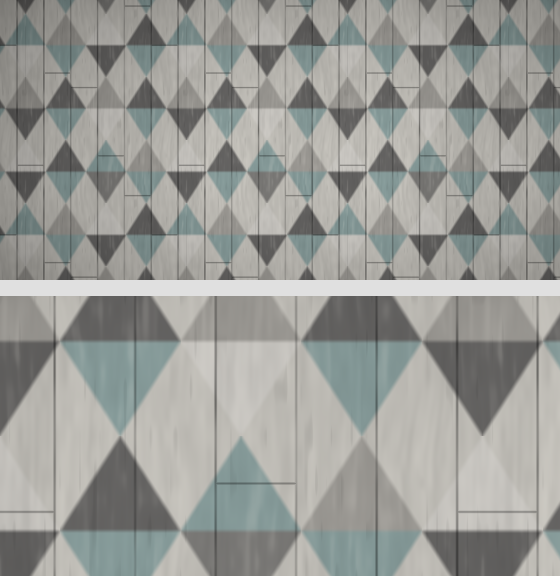
Top: the whole. Bottom: its middle third, enlarged.
Write a Shadertoy shader that draws this pattern.

```glsl
const vec2 CELL = vec2(0.14375, 0.2257);   // one diamond, in canvas heights
const vec2 ORIGIN = vec2(0.0192, 0.0487);
const vec2 TILE = vec2(4.0, 3.0);          // diamonds per full repeat
const float PLANKS = 6.0;                  // planks per full repeat
const float PLANK_OFFSET = 0.29;
const float SOFTNESS = 0.0022;             // blur of painted edges

// Paints: 0 cream, 1 grey, 2 teal, 3 charcoal, 4 slate
const vec3 PAINT[5] = vec3[5](
    vec3(0.775, 0.765, 0.745), vec3(0.60, 0.59, 0.57), vec3(0.515, 0.595, 0.59),
    vec3(0.385, 0.38, 0.375), vec3(0.47, 0.465, 0.455));
const int UPPER[12] = int[12](2, 1, 0, 3,  1, 3, 1, 3,  0, 3, 2, 1);
const int LOWER[12] = int[12](0, 2, 3, 2,  3, 2, 0, 2,  3, 2, 4, 2);
const vec3 BARE_WOOD = vec3(0.74, 0.73, 0.705);

// Height of the end joint on each plank, in cells
const float JOINT[6] = float[6](2.40, 0.94, 1.17, 2.25, 2.88, 0.50);

float hash(vec2 p) {
    vec3 q = fract(p.xyx * vec3(0.1031, 0.1030, 0.0973));
    q += dot(q, q.yzx + 33.33);
    return fract((q.x + q.y) * q.z);
}

float tiledNoise(vec2 p, vec2 period) {
    vec2 i = floor(p), f = fract(p);
    f = f * f * (3.0 - 2.0 * f);
    vec2 a = mod(i, period), b = mod(i + 1.0, period);
    return mix(mix(hash(a), hash(vec2(b.x, a.y)), f.x),
               mix(hash(vec2(a.x, b.y)), hash(b), f.x), f.y);
}

// Noise that repeats with the tile; freq must hold whole numbers
float layer(vec2 u, vec2 freq) {
    return tiledNoise(u * freq, TILE * freq);
}

float woodGrain(vec2 u, float plank) {
    u.y += floor(hash(vec2(plank, 5.0)) * 9.0) / 3.0;
    u.x += 0.10 * (layer(u, vec2(2.0, 2.0)) - 0.5);
    return 0.30 * layer(u, vec2(28.0, 3.0))
         + 0.35 * layer(u, vec2(12.0, 2.0))
         + 0.35 * layer(u, vec2(18.0, 9.0));
}

float lineMask(float dist, float halfWidth, float pixel) {
    return 1.0 - smoothstep(0.0, halfWidth + pixel, dist);
}

vec3 diamondPaint(vec2 u, float blur, out float coverage) {
    vec2 id = mod(floor(u), TILE);
    vec2 q = fract(u) - 0.5;
    int index = int(id.x) + 4 * int(id.y);
    float edge = (abs(q.x) + abs(q.y) - 0.5) / length(1.0 / CELL);
    coverage = 1.0 - smoothstep(-blur, blur, edge);
    float lowerHalf = smoothstep(-blur, blur, q.y * CELL.y);
    return mix(PAINT[UPPER[index]], PAINT[LOWER[index]], lowerHalf);
}

float seamMask(vec2 u, float s, float plank, float pixel) {
    float plankWidth = CELL.x * TILE.x / PLANKS;
    float seamId = mod(floor(s + 0.5), PLANKS);
    float side = abs(s - floor(s + 0.5)) * plankWidth;
    float strength = mix(0.16, 0.34, hash(vec2(seamId, 17.0)));
    strength *= 0.6 + 0.7 * layer(u, vec2(1.0, 6.0));
    float turn = fract((u.y - JOINT[int(plank)]) / TILE.y + 0.5) - 0.5;
    float end = abs(turn) * TILE.y * CELL.y;
    return max(strength * lineMask(side, 0.0015, pixel),
               0.30 * lineMask(end, 0.0012, pixel));
}

float roomLight(vec2 p, float aspect) {
    vec2 d = (p - vec2(0.55 * aspect, 0.55)) * vec2(1.5 / aspect, 1.25);
    return 1.03 - 0.32 * dot(d, d);
}

void mainImage(out vec4 fragColor, in vec2 fragCoord) {
    float pixel = 1.0 / iResolution.y;
    vec2 p = vec2(fragCoord.x, iResolution.y - fragCoord.y) * pixel;
    vec2 u = (p - ORIGIN) / CELL;
    float s = (u.x - PLANK_OFFSET) * PLANKS / TILE.x;
    float plank = mod(floor(s), PLANKS);
    float grain = woodGrain(u, plank);

    // Paint over wood, thinned along the grain
    float coverage;
    vec3 paint = diamondPaint(u, SOFTNESS + pixel, coverage);
    float wear = smoothstep(0.50, 0.90, grain) * 0.18;
    vec3 color = mix(BARE_WOOD, paint, coverage * (1.0 - wear));

    // Grain, fine cracks and plank tints
    color *= 1.0 + 0.12 * (grain - 0.5);
    float crack = smoothstep(0.80, 0.97, layer(u, vec2(24.0, 4.0)));
    color *= 1.0 - 0.06 * crack;
    color *= 0.975 + 0.04 * hash(vec2(plank, 41.0));

    color *= 1.0 - seamMask(u, s, plank, pixel);
    color *= roomLight(p, iResolution.x * pixel);
    fragColor = vec4(color, 1.0);
}
```
